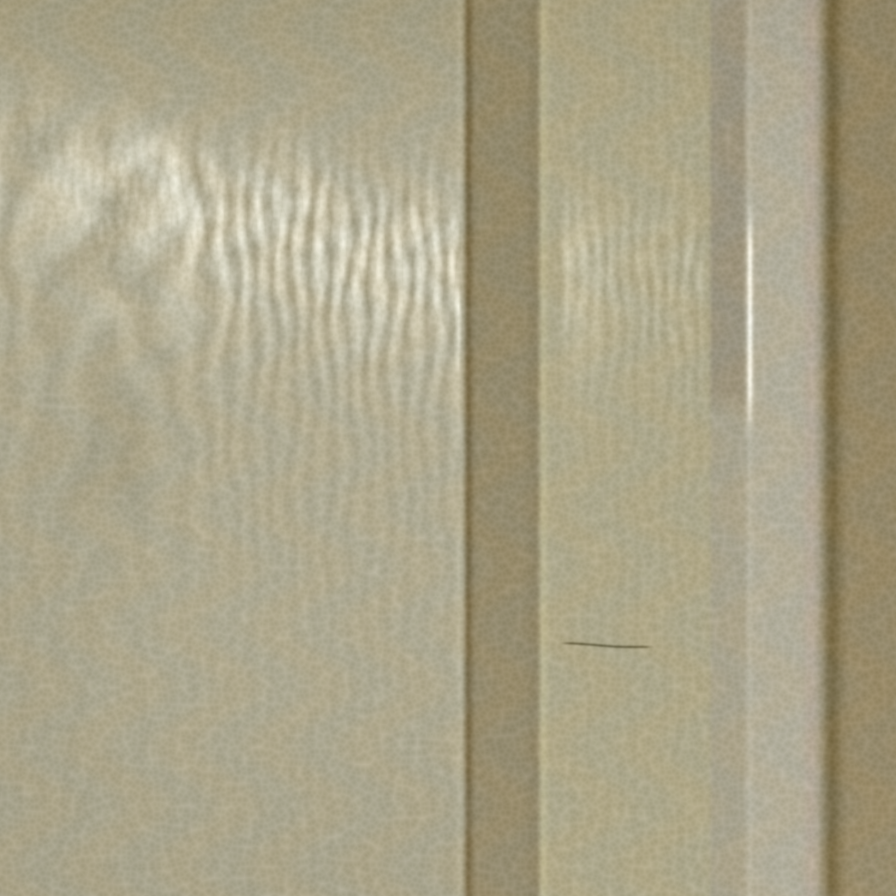
This texture is drawn by a Shadertoy shader. Its source:

```glsl
float hash(vec2 p) {
    p = fract(p * vec2(0.1031, 0.1137));
    p += dot(p, p.yx + 33.33);
    return fract((p.x + p.y) * p.x * 7.31);
}

// Distance to the nearest scattered point, about 0 to 1.
float cellular(vec2 p) {
    vec2 cell = floor(p), local = fract(p);
    float nearest = 2.0;
    for (int j = -1; j <= 1; j++)
        for (int i = -1; i <= 1; i++) {
            vec2 o = vec2(i, j), id = cell + o + 100.0;
            vec2 site = o + vec2(hash(id), hash(id + 57.0));
            nearest = min(nearest, distance(site, local));
        }
    return nearest;
}

float edge(float x, float at, float soft) {
    return smoothstep(at - soft, at + soft, x);
}

float bell(float x, float center, float width) {
    float d = (x - center) / width;
    return exp(-d * d);
}

float window(float x, float lo, float hi, float soft) {
    return edge(x, lo, soft) * (1.0 - edge(x, hi, soft));
}

// Vertical wood grain that bends into arches around one axis.
float woodGrain(vec2 p, float axis, float frequency) {
    float d = p.x - axis;
    float arch = 5.0 * p.y * bell(d, 0.0, 0.08);
    float wobble = 0.18 * sin(p.y * 23.0 + p.x * 31.0) + 0.12 * sin(p.y * 51.0 - p.x * 67.0);
    float phase = frequency * sqrt(d * d + 0.0004) + arch + wobble;
    return sin(6.2832 * phase);
}

// Bright band with a crisp upper limit and a long lower tail.
float glossBand(float y, float center, float above, float below) {
    return bell(y, center, y > center ? above : below);
}

vec3 paintBase(vec2 p) {
    float lit = edge(p.y, 0.94, 0.16);
    vec3 panel = mix(vec3(0.685, 0.663, 0.565), vec3(0.625, 0.598, 0.485), lit);
    panel -= 0.022 * (1.0 - edge(p.y, 0.12, 0.22));
    panel -= 0.018 * bell(p.x, 0.02, 0.12) * bell(p.y, 0.3, 0.3);
    vec3 recess = mix(vec3(0.595, 0.555, 0.44), vec3(0.575, 0.535, 0.415), p.y);
    vec3 strip = mix(vec3(0.682, 0.657, 0.54), vec3(0.65, 0.618, 0.495), lit);
    vec3 groove = mix(vec3(0.665, 0.64, 0.55), vec3(0.61, 0.58, 0.495), edge(p.y, 0.55, 0.02));
    vec3 molding = mix(vec3(0.70, 0.68, 0.60), vec3(0.665, 0.64, 0.56), lit);
    vec3 wall = mix(vec3(0.60, 0.55, 0.425), vec3(0.57, 0.52, 0.395), p.y);

    vec3 color = mix(panel, recess, edge(p.x, 0.519, 0.004));
    color = mix(color, strip, edge(p.x, 0.602, 0.004));
    color = mix(color, groove, edge(p.x, 0.793, 0.004));
    color = mix(color, molding, edge(p.x, 0.832, 0.005));
    return mix(color, wall, edge(p.x, 0.918, 0.012));
}

vec3 addSeams(vec3 color, vec2 p) {
    color += 0.035 * bell(p.x, 0.513, 0.004);
    color -= vec3(0.11, 0.12, 0.13) * bell(p.x, 0.523, 0.005);
    color -= 0.025 * bell(p.x, 0.595, 0.006);
    color += vec3(0.045, 0.045, 0.03) * bell(p.x, 0.607, 0.005);
    color += vec3(0.01, -0.015, -0.005) * bell(p.x, 0.905, 0.008);
    color -= vec3(0.12, 0.12, 0.13) * bell(p.x, 0.928, 0.011);
    return color;
}

void mainImage(out vec4 fragColor, in vec2 fragCoord) {
    vec2 p = fragCoord / iResolution.xy;
    vec3 color = addSeams(paintBase(p), p);
    vec3 sheen = vec3(0.92, 0.96, 1.06);

    float panelMask = 1.0 - edge(p.x, 0.514, 0.003);
    float stripMask = window(p.x, 0.628, 0.785, 0.006);
    float grain = woodGrain(p, 0.12, 47.0);
    float fiber = cellular(p * vec2(95.0, 32.0)) - 0.45;
    float speckle = cellular(p * 150.0) - 0.45;
    float mottle = cellular(p * vec2(65.0, 90.0) + 19.0) - 0.45;

    // Gloss sloping across the panel, broken by the grain
    float center = 0.835 - 0.25 * p.x + 0.012 * sin(p.x * 43.0);
    float gloss = glossBand(p.y, center, 0.065, 0.12);
    gloss *= mix(0.35, 1.0, edge(p.x, 0.10, 0.12)) * panelMask;
    float tail = glossBand(p.y, center - 0.06, 0.10, 0.27) * panelMask;
    color += sheen * gloss * (0.10 + 0.075 * grain - 0.16 * fiber);
    color += tail * (0.012 + 0.022 * grain);
    color += panelMask * 0.006 * grain * (1.0 - edge(p.y, 0.85, 0.06));
    color -= 0.035 * bell(p.x, 0.125, 0.05) * bell(p.y, 0.49, 0.07);

    // Fainter gloss on the narrow strip
    float stripGrain = woodGrain(p, 0.42, 58.0);
    float stripGloss = glossBand(p.y, 0.715, 0.06, 0.13) * stripMask;
    float nearLeft = bell(p.x, 0.638, 0.035);
    color += sheen * stripGloss * (0.03 + 0.06 * nearLeft + 0.028 * stripGrain - 0.06 * fiber);
    color += stripMask * 0.007 * stripGrain;

    // Thin reflection along the molding
    float glint = bell(p.x, 0.837, 0.0035);
    float glintLength = window(p.y, 0.54, 0.75, 0.035);
    color += sheen * glint * (0.03 + 0.24 * glintLength);

    // Fine horizontal scratch
    float scratchY = 0.282 - 0.004 * edge(p.x, 0.665, 0.035);
    color -= 0.22 * bell(p.y, scratchY, 0.0018) * window(p.x, 0.63, 0.724, 0.008);

    // Paint texture and tint variation
    color += vec3(0.055, 0.05, 0.06) * speckle + 0.035 * mottle;
    color += vec3(0.008, 0.0, -0.01) * sin(p.x * 61.0 + 2.0 * sin(p.y * 47.0));
    fragColor = vec4(clamp(color, 0.0, 1.0), 1.0);
}
```
